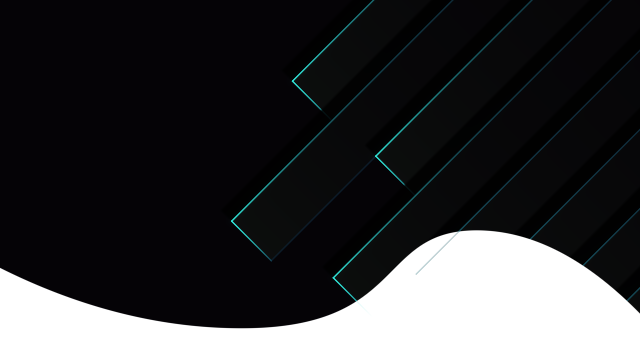
Give the GLSL for this background, as a WebGL 2 fragment shader.

```glsl
#version 300 es
precision highp float;
// Dark diagonal bars with glowing teal edges above a flowing white wave.

#define LANE_COUNT 8
#define LANE_PITCH 0.95     // spacing of the bars, measured along x - y
#define LANE_OFFSET 0.38    // x - y of the first bar
#define SHADOW_WIDTH 0.26
#define LINE_HALF 0.009
#define TEAL_REACH 2.2      // length over which the edge turns blue
#define FILL_REACH 3.5      // length over which the bar face darkens
#define INK_ON_WHITE 0.28

uniform vec2 u_resolution;
out vec4 fragColor;

const vec3 NIGHT = vec3(0.018, 0.012, 0.024);
const vec3 FACE = vec3(0.046, 0.053, 0.050);
const vec3 TEAL = vec3(0.18, 0.85, 0.80);
const vec3 BLUE = vec3(0.06, 0.16, 0.24);

// Start of each bar, measured along x + y
const float LANE_START[LANE_COUNT] = float[](6.64, 4.23, 6.74, 4.77, 5.81, 6.5, 6.7, 6.9);

float segmentDistance(vec2 p, vec2 a, vec2 b) {
  vec2 pa = p - a, ba = b - a;
  return length(pa - ba * clamp(dot(pa, ba) / dot(ba, ba), 0.0, 1.0));
}

float cubic(float a, float b, float c, float d, float t) {
  float s = 1.0 - t;
  return s * s * s * a + 3.0 * s * t * (s * b + t * c) + t * t * t * d;
}

// Height of the wave: falling parabola, S-shaped rise, falling parabola
float waveHeight(float x) {
  const vec2 trough = vec2(2.90, 0.165), crest = vec2(5.72, 1.34);
  if (x < trough.x) return trough.y + 0.0862 * (x - trough.x) * (x - trough.x);
  if (x > crest.x) return crest.y - 0.26 * (x - crest.x) * (x - crest.x);
  float lo = 0.0, hi = 1.0;
  for (int i = 0; i < 16; i++) {
    float mid = 0.5 * (lo + hi);
    if (cubic(trough.x, 4.89, 4.51, crest.x, mid) < x) lo = mid;
    else hi = mid;
  }
  return mix(trough.y, crest.y, smoothstep(0.0, 1.0, 0.5 * (lo + hi)));
}

void main() {
  // The canvas is 7.68 units wide
  float pixel = 7.68 / u_resolution.x;
  vec2 p = gl_FragCoord.xy * pixel;
  vec2 diagonal = vec2(p.x + p.y, p.x - p.y - LANE_OFFSET);

  vec3 color = NIGHT;
  vec3 paper = vec3(1.0);

  // Bars, painted from upper left to lower right
  for (int i = 0; i < LANE_COUNT; i++) {
    // q.x runs along the bar, q.y across it
    vec2 q = diagonal - vec2(LANE_START[i], LANE_PITCH * float(i));
    float along = max(q.x, 0.0);
    float inside = smoothstep(-pixel, pixel, q.x);
    float below = smoothstep(-pixel, pixel, q.y);

    // Shadow strip on the upper side
    float shadow = smoothstep(-SHADOW_WIDTH - 0.03, -SHADOW_WIDTH + 0.03, q.y) * (1.0 - below);
    color = mix(color, vec3(0.0), 0.85 * shadow * smoothstep(-0.03, 0.03, q.x));

    // Face of the bar
    float face = inside * below * (1.0 - smoothstep(-pixel, pixel, q.y - LANE_PITCH));
    color = mix(color, mix(NIGHT, FACE, exp(-along / FILL_REACH)), face);

    // Lit upper edge, end cap and faint lower edge
    vec2 s = q * inversesqrt(2.0);
    float width = LANE_PITCH * inversesqrt(2.0);
    float capped = i < 4 ? 1.0 : 0.0;
    float upperDist = segmentDistance(s, vec2(0.0), vec2(9.0, 0.0));
    float capDist = segmentDistance(s, vec2(0.0), vec2(0.0, width));
    float lowerDist = segmentDistance(s, vec2(0.0, width), vec2(9.0, width));
    vec3 cover = 1.0 - smoothstep(LINE_HALF - 0.5 * pixel, LINE_HALF + 0.5 * pixel,
                                  vec3(upperDist, capDist, lowerDist));
    float across = clamp(q.y / LANE_PITCH, 0.0, 1.0);
    float teal = exp(-along / TEAL_REACH) * mix(0.35, 1.0, capped);
    vec3 upperColor = mix(BLUE, TEAL, teal);
    vec3 capColor = mix(TEAL, BLUE, across * across * 0.5 + across * 0.4);
    float upperAlpha = cover.x * mix(0.6, 1.0, exp(-along * 0.3));
    float capAlpha = cover.y * capped;
    color = mix(color, BLUE, cover.z * 0.6 * capped);
    color = mix(color, upperColor, upperAlpha);
    color = mix(color, capColor, capAlpha);
    color += TEAL * 0.05 * teal * exp(-upperDist * 45.0);

    // Edges that reach over the wave leave a pale trace
    float trace = i < 5 ? max(upperAlpha, capAlpha * (1.0 - across)) : 0.0;
    paper = mix(paper, upperColor, INK_ON_WHITE * trace);
  }

  // White wave in front
  float height = waveHeight(p.x);
  float slope = (waveHeight(p.x + 0.01) - waveHeight(p.x - 0.01)) / 0.02;
  float waveDist = (p.y - height) * inversesqrt(1.0 + slope * slope);
  color = mix(paper, color, smoothstep(-0.7 * pixel, 0.7 * pixel, waveDist));

  fragColor = vec4(color, 1.0);
}
```
